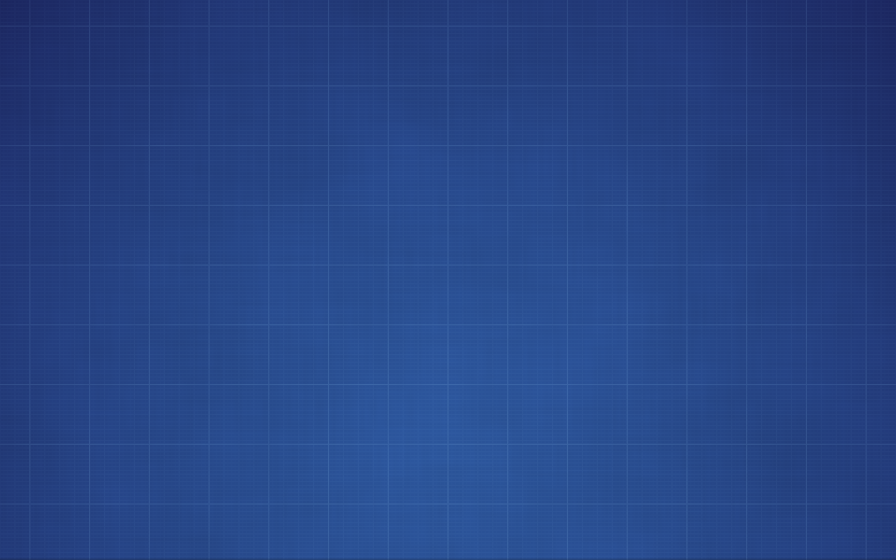
A Shadertoy shader for this pattern:

```glsl
// Blueprint paper: three nested levels of pale grid lines on a worn, softly lit blue sheet.
#define CELLS_ACROSS 15.0
#define GRID_ORIGIN vec2(0.5, 0.0625)
#define GLOW_CENTER vec2(0.5, 0.125)
#define GLOW_COLOR vec3(0.167, 0.328, 0.598)
#define EDGE_COLOR vec3(0.106, 0.148, 0.378)
#define LINE_COLOR vec3(0.50, 0.70, 0.88)
#define LINE_WIDTH 0.0013
#define MAJOR_STRENGTH 0.18
#define MEDIUM_STRENGTH 0.06
#define FINE_STRENGTH 0.05
#define WEAR 0.075

float hash(vec2 p) {
    vec3 q = fract(vec3(p.xyx) * 0.1031);
    q += dot(q, q.yzx + 33.33);
    return fract((q.x + q.y) * q.z);
}

float valueNoise(vec2 p) {
    vec2 i = floor(p), f = fract(p);
    f = f * f * (3.0 - 2.0 * f);
    return mix(mix(hash(i), hash(i + vec2(1, 0)), f.x),
               mix(hash(i + vec2(0, 1)), hash(i + vec2(1, 1)), f.x), f.y);
}

float fbm(vec2 p) {
    float sum = 0.0, amplitude = 0.5;
    for (int i = 0; i < 5; i++) {
        sum += amplitude * valueNoise(p);
        p = mat2(1.6, 1.2, -1.2, 1.6) * p + 17.3;
        amplitude *= 0.5;
    }
    return sum;
}

// Pixel coverage of vertical (x) and horizontal (y) lines at a given spacing
vec2 gridLines(vec2 p, float spacing, float pixel) {
    vec2 d = abs(fract(p / spacing + 0.5) - 0.5) * spacing;
    return clamp((0.5 * (LINE_WIDTH + pixel) - d) / pixel, 0.0, min(1.0, LINE_WIDTH / pixel));
}

void mainImage(out vec4 fragColor, in vec2 fragCoord) {
    vec2 p = fragCoord / iResolution.x;
    float pixel = 1.0 / iResolution.x;

    // Light falling off from the lower middle
    float d = length(p - GLOW_CENTER);
    float falloff = d * (1.0 + 2.2 * d) / 1.81;
    vec3 color = mix(GLOW_COLOR, EDGE_COLOR, min(falloff, 1.15));

    // Cloudy stains and crossed paper fibres
    float stains = fbm(p * 9.0 + 4.0) - 0.48;
    float fibres = valueNoise(p * vec2(220.0, 18.0)) + valueNoise(p * vec2(18.0, 220.0)) - 1.0;
    color *= 1.0 + WEAR * (1.6 * stains + 0.25 * fibres);

    // Nested grids, unevenly printed
    vec2 g = p - GRID_ORIGIN;
    float cell = 1.0 / CELLS_ACROSS;
    vec2 major = gridLines(g, cell, pixel);
    vec2 medium = gridLines(g, cell / 4.0, pixel);
    vec2 fine = gridLines(g, cell / 16.0, pixel) * vec2(0.45, 1.0);
    float ink = FINE_STRENGTH * max(fine.x, fine.y);
    ink = max(ink, MEDIUM_STRENGTH * max(medium.x, medium.y));
    ink = max(ink, MAJOR_STRENGTH * max(major.x, major.y));
    ink *= mix(0.65, 1.2, fbm(p * 26.0 + 9.0)) * mix(1.15, 0.7, min(falloff, 1.0));
    color = mix(color, LINE_COLOR, ink);

    // Thin shadow along the bottom edge
    color *= mix(0.82, 1.0, smoothstep(0.0, 0.003, p.y));

    fragColor = vec4(color, 1.0);
}
```
